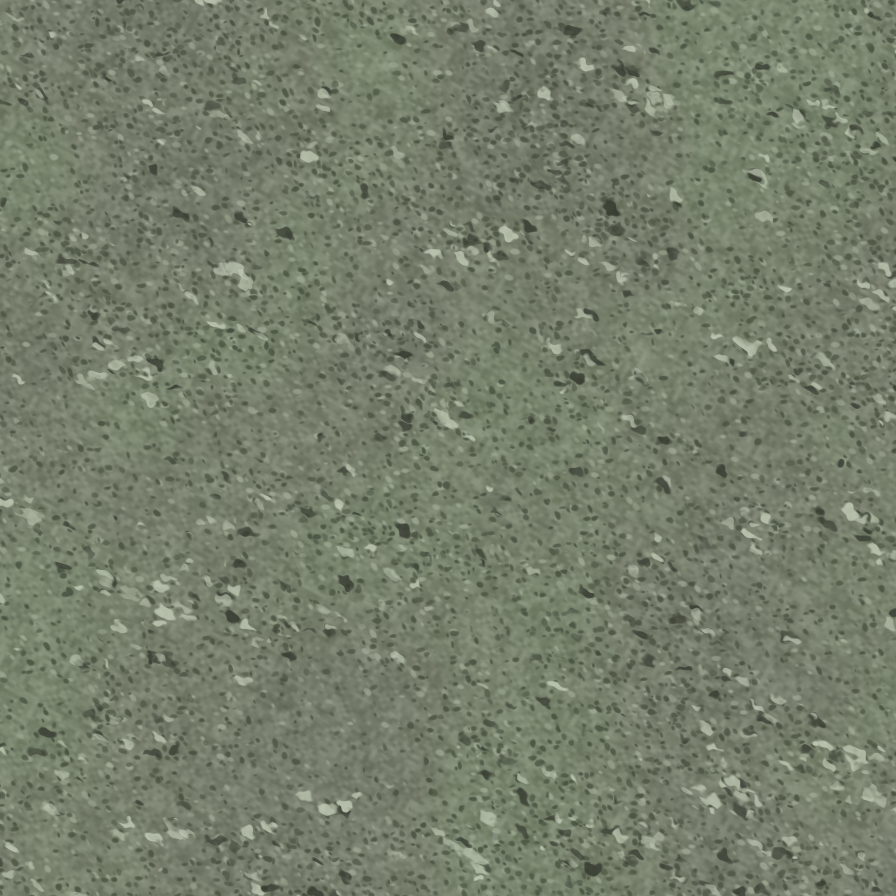
Give the GLSL for this texture, as a three.js fragment shader.

```glsl
varying vec2 vUv;

const vec3 STONE_GREEN = vec3(0.470, 0.515, 0.425);
const vec3 STONE_GREY  = vec3(0.475, 0.500, 0.432);
const vec3 DARK_GRAIN  = vec3(0.285, 0.318, 0.250);
const vec3 BLACK_MICA  = vec3(0.205, 0.225, 0.185);
const vec3 PALE_GRAIN  = vec3(0.635, 0.675, 0.590);
const vec3 WHITE_FLECK = vec3(0.760, 0.800, 0.715);
const float EDGE = 0.0013;
const float GRAIN_TILT = -0.5;

vec3 hash3(vec2 cell) {
  vec3 q = fract(cell.xyx * vec3(0.1031, 0.1030, 0.0973));
  q += dot(q, q.yxz + 33.33);
  return fract((q.xxy + q.yzz) * q.zyx);
}

float valueNoise(vec2 p) {
  vec2 cell = floor(p);
  vec2 f = fract(p);
  f = f * f * (3.0 - 2.0 * f);
  float low = mix(hash3(cell).x, hash3(cell + vec2(1.0, 0.0)).x, f.x);
  float high = mix(hash3(cell + vec2(0.0, 1.0)).x, hash3(cell + 1.0).x, f.x);
  return mix(low, high, f.y);
}

float layeredNoise(vec2 p) {
  float sum = 0.0;
  float weight = 0.5;
  for (int i = 0; i < 4; i++) {
    sum += weight * valueNoise(p);
    p = p * 2.07 + 17.3;
    weight *= 0.5;
  }
  return sum / 0.9375;
}

vec2 rotate(vec2 p, float angle) {
  float c = cos(angle);
  float s = sin(angle);
  return vec2(c * p.x + s * p.y, c * p.y - s * p.x);
}

// Coverage of scattered oval grains, one candidate per cell
float flecks(vec2 p, float cells, float stretch, float density, float seed) {
  vec2 g = p * cells * vec2(1.0 / stretch, 1.0) + seed;
  vec2 home = floor(g);
  float soft = EDGE * cells;
  float cover = 0.0;
  for (int y = -1; y <= 1; y++) {
    for (int x = -1; x <= 1; x++) {
      vec2 cell = home + vec2(float(x), float(y));
      vec3 place = hash3(cell);
      vec3 trait = hash3(cell + 71.7);
      vec2 d = g - cell - place.xy;
      d.y += d.x * (trait.y - 0.5) * 1.2;
      float present = smoothstep(0.0, 0.08, density - place.z);
      float radius = mix(0.2, 0.5, trait.x) * present;
      float grain = smoothstep(soft, -soft, length(d) - radius);
      cover = max(cover, grain * present * mix(0.6, 1.0, trait.z));
    }
  }
  return cover;
}

// Ground tone: broad clouds plus fine mineral mottling
vec3 stoneGround(vec2 uv, vec2 p) {
  float cloud = layeredNoise(uv * 5.0 + 3.0);
  float mottle = layeredNoise(p * vec2(45.0, 65.0) + 9.0);
  float grit = valueNoise(p * vec2(190.0, 240.0));
  vec3 ground = mix(STONE_GREY, STONE_GREEN, smoothstep(0.3, 0.7, cloud));
  float tone = 0.05 * (cloud - 0.5) + 0.10 * (mottle - 0.5) + 0.11 * (grit - 0.5);
  return ground + tone;
}

void main() {
  vec2 p = rotate(vUv, GRAIN_TILT);

  // Ragged outlines for the larger grains
  vec2 ragged = vec2(valueNoise(p * 130.0), valueNoise(p * 130.0 + 41.0)) - 0.5;
  vec2 broken = p + 0.009 * ragged;

  // Clusters drawn out along the grain
  float cluster = smoothstep(0.32, 0.70, layeredNoise(p * vec2(9.0, 17.0) + 5.0));
  float vein = smoothstep(0.48, 0.76, layeredNoise(p * vec2(11.0, 25.0) + 60.0));

  vec3 color = stoneGround(vUv, p);

  // Fine salt and pepper grains
  float pale = flecks(p, 145.0, 1.5, 0.10 + 0.12 * cluster, 13.0);
  float dark = flecks(p + 0.003 * ragged, 150.0, 1.3, 0.20 + 0.26 * cluster, 157.0);
  color = mix(color, PALE_GRAIN, 0.8 * pale);
  color = mix(color, DARK_GRAIN, 0.9 * dark);

  // Black slivers and white flecks gathered in veins
  float mica = flecks(broken, 85.0, 1.9, 0.05 + 0.10 * cluster + 0.12 * vein, 311.0);
  float white = flecks(broken, 88.0, 2.0, 0.03 + 0.06 * cluster + 0.22 * vein, 433.0);
  float chip = flecks(broken, 46.0, 2.3, 0.01 + 0.14 * vein, 577.0);
  chip *= smoothstep(0.25, 0.5, valueNoise(p * vec2(80.0, 150.0) + 23.0));
  color = mix(color, BLACK_MICA, 0.85 * mica);
  color = mix(color, WHITE_FLECK, 0.85 * max(white, chip));

  gl_FragColor = vec4(color, 1.0);
}
```
